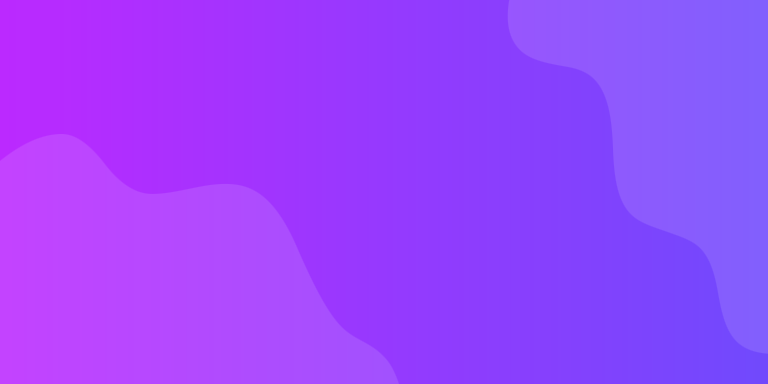
Reproduce this background procedurally as a Shadertoy shader.

```glsl
const int KNOTS = 11;
const vec3 MAGENTA = vec3(0.735, 0.160, 1.0);
const vec3 INDIGO = vec3(0.440, 0.288, 0.99);
const float VEIL_OPACITY = 0.12;

// Cubic between two knots, each holding (position, height, slope)
float hermite(vec3 a, vec3 b, float x) {
    float span = b.x - a.x;
    float t = clamp((x - a.x) / span, 0.0, 1.0);
    float s = 1.0 - t;
    return s * s * (1.0 + 2.0 * t) * a.y + t * t * (3.0 - 2.0 * t) * b.y
         + span * s * t * (s * a.z - t * b.z);
}

// Smooth wave through all knots, continued straight past both ends
float wave(vec3 knots[KNOTS], float x) {
    vec3 first = knots[0];
    vec3 last = knots[KNOTS - 1];
    if (x < first.x) return first.y + first.z * (x - first.x);
    if (x > last.x) return last.y + last.z * (x - last.x);
    float height = first.y;
    for (int i = 0; i < KNOTS - 1; i++) {
        if (x >= knots[i].x) height = hermite(knots[i], knots[i + 1], x);
    }
    return height;
}

// Antialiased coverage of the positive side
float coverage(float d) {
    return clamp(0.5 + d / max(fwidth(d), 1e-5), 0.0, 1.0);
}

vec3 veil(vec3 base, float mask, float opacity) {
    return mix(base, vec3(1.0), mask * opacity);
}

void mainImage(out vec4 fragColor, in vec2 fragCoord) {
    vec2 uv = fragCoord / iResolution.xy;
    vec2 p = uv * vec2(2.0, 1.0);

    // Hill profile: height over the horizontal axis
    vec3 hill[KNOTS] = vec3[KNOTS](
        vec3(-0.100, 0.490, 0.9), vec3(0.000, 0.581, 0.8),
        vec3(0.161, 0.651, 0.0), vec3(0.273, 0.573, -1.3),
        vec3(0.396, 0.495, 0.0), vec3(0.586, 0.521, 0.0),
        vec3(0.773, 0.357, -2.3), vec3(0.898, 0.141, -0.85),
        vec3(1.003, 0.068, -1.1), vec3(1.039, 0.000, -3.0),
        vec3(1.060, -0.063, -3.0));

    // Corner profile: offset across the descending diagonal
    vec3 corner[KNOTS] = vec3[KNOTS](
        vec3(1.326, 1.326, -1.4), vec3(1.484, 1.224, 0.0),
        vec3(1.654, 1.305, 0.7), vec3(1.753, 1.341, 0.0),
        vec3(1.987, 1.206, -0.93), vec3(2.201, 1.085, 0.0),
        vec3(2.344, 1.135, 0.47), vec3(2.469, 1.177, 0.0),
        vec3(2.630, 1.109, -0.7), vec3(2.807, 1.029, 0.0),
        vec3(2.932, 1.089, 0.95));

    float along = p.x + 1.0 - p.y;
    float across = p.x - 1.0 + p.y;
    float hillMask = coverage(wave(hill, p.x) - p.y);
    float cornerMask = coverage(across - wave(corner, along));

    // Horizontal gradient under two pale translucent shapes
    vec3 color = mix(MAGENTA, INDIGO, uv.x);
    color = veil(color, hillMask, VEIL_OPACITY);
    color = veil(color, cornerMask, VEIL_OPACITY);
    fragColor = vec4(color, 1.0);
}
```
